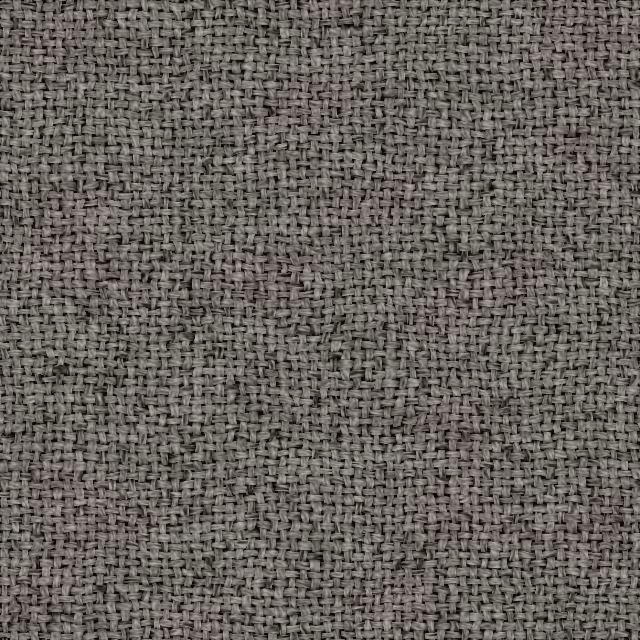
Write a three.js fragment shader that draws this texture.

```glsl
// Grey-brown melange cloth in a coarse plain weave. Weft and warp yarns are
// rounded height profiles that rise and dip in turn; the higher one is seen,
// with gradient noise for uneven yarns, spun fibres and dark streaks.

varying vec2 vUv;

const float PI = 3.14159;

vec2 hashGradient(vec2 cell) {
    vec3 q = fract(cell.xyx * vec3(0.1031, 0.1030, 0.0973));
    q += dot(q, q.yzx + 33.33);
    float angle = 2.0 * PI * fract((q.x + q.y) * q.z);
    return vec2(cos(angle), sin(angle));
}

// Gradient noise, roughly -1 to 1
float noise(vec2 p) {
    vec2 i = floor(p);
    vec2 f = fract(p);
    vec2 u = f * f * f * (f * (f * 6.0 - 15.0) + 10.0);
    float a = dot(hashGradient(i), f);
    float b = dot(hashGradient(i + vec2(1.0, 0.0)), f - vec2(1.0, 0.0));
    float c = dot(hashGradient(i + vec2(0.0, 1.0)), f - vec2(0.0, 1.0));
    float d = dot(hashGradient(i + 1.0), f - 1.0);
    return 1.4 * mix(mix(a, b, u.x), mix(c, d, u.x), u.y);
}

// Height (x) and tone (y) of parallel yarns: p.x runs along, p.y across.
// The parity 0 or 1 makes the two sets alternate over and under.
vec2 yarn(vec2 p, float parity) {
    vec2 seed = vec2(37.3, 91.7) * (parity + 1.0);
    p.y += 0.26 * noise(p * vec2(0.55, 0.7) + seed);
    float row = floor(p.y);
    float across = fract(p.y) - 0.5;

    // Rounded body of uneven thickness, bending over and under
    float halfWidth = 0.44 - 0.03 * parity
        + 0.09 * noise(vec2(p.x * 0.6, row * 3.71) + seed);
    float edge = abs(across) / halfWidth;
    float body = sqrt(max(0.0, 1.0 - edge * edge));
    float cover = 1.0 - smoothstep(0.75, 1.1, edge);
    float lift = cos(PI * (p.x - 0.5)) * (1.0 - 2.0 * mod(row + parity, 2.0));
    float height = 0.5 * lift + 0.6 * body - 1.1 * (1.0 - cover);

    // Fine twisted fibres, melange along the yarn, and dark strands
    float fibre = noise(vec2(p.x * 1.5 + across * 1.6, p.y * 4.3) + seed * 1.7);
    float melange = noise(vec2(p.x * 0.7, row * 5.37) + seed * 2.3);
    float strand = noise(vec2(p.x * 0.5, p.y * 1.9) + seed * 3.1);
    float tone = 0.05 + 0.46 * smoothstep(-0.75, 1.05, height);
    tone += 0.17 * fibre + 0.10 * melange;
    tone -= 0.26 * smoothstep(0.22, 0.65, strand);
    return vec2(height, tone);
}

void main() {
    // Yarn grid with a slight sway
    vec2 p = vUv * vec2(60.0, 71.0);
    p += 0.5 * vec2(noise(vUv * 7.0), noise(vUv * 6.0 + 19.0));

    // The higher yarn hides the lower one
    vec2 weft = yarn(p, 0.0);
    vec2 warp = yarn(p.yx, 1.0);
    float weftOnTop = smoothstep(-0.14, 0.14, weft.x - warp.x);
    float tone = mix(warp.y, weft.y, weftOnTop);

    // Contact shadow where the yarns meet, fuzz, and broad cloudiness
    tone -= 0.10 * (1.0 - smoothstep(0.0, 0.35, abs(weft.x - warp.x)));
    tone += 0.09 * noise(p * vec2(2.6, 2.9) + 53.0);
    tone += 0.04 * noise(vUv * vec2(9.0, 16.0) + 71.0);
    tone = clamp(tone, 0.05, 0.68);

    // Warm grey, drifting faintly between rosy and greenish
    vec3 colour = vec3(tone, tone - 0.02, tone - 0.04);
    colour += vec3(0.010, -0.006, 0.002) * noise(vUv * vec2(5.0, 8.0) + 11.0);
    gl_FragColor = vec4(max(colour, 0.02), 1.0);
}
```
